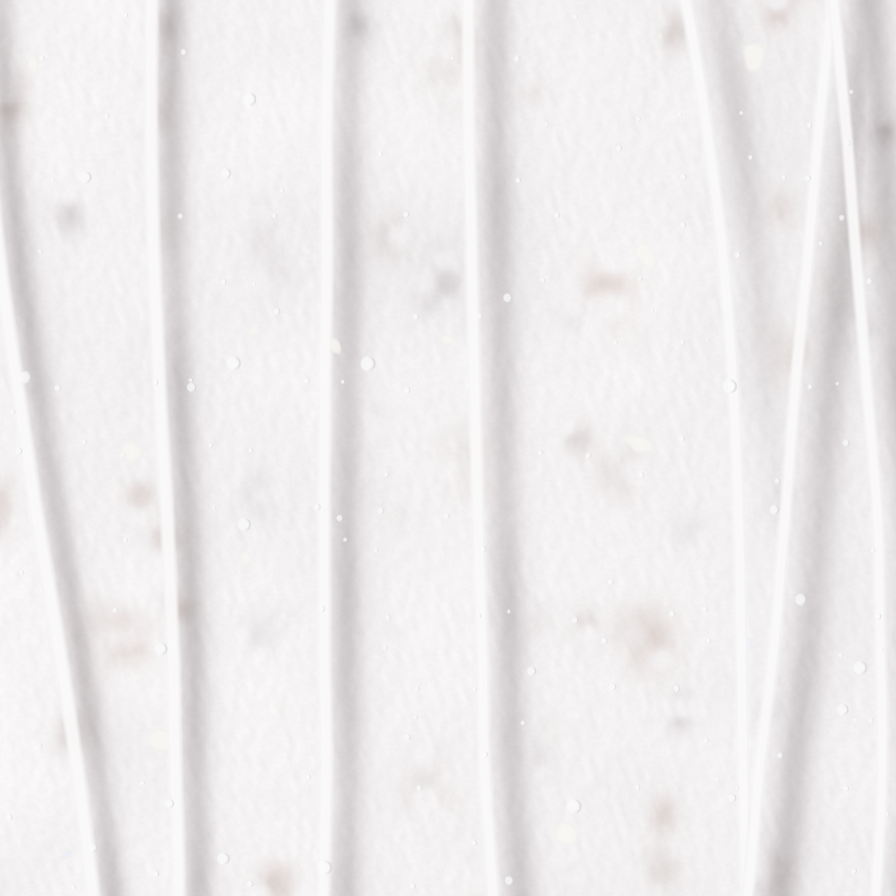
Write a WebGL 1 fragment shader that draws this texture.

```glsl
precision highp float;
// Seven pale glossy strands casting soft shadows on white, speckled handmade paper.
uniform vec2 u_resolution;

const vec3 PAPER = vec3(0.957, 0.947, 0.950);
const vec3 STRAND = vec3(0.984, 0.980, 0.979);
const vec3 FLAKE_WARM = vec3(0.975, 0.970, 0.955);
const vec3 FLAKE_COOL = vec3(0.935, 0.950, 0.980);
const vec3 SHADOW = vec3(0.158, 0.168, 0.168);     // light removed by a shadow
const vec3 SMUDGE_GREY = vec3(0.105, 0.110, 0.105);
const vec3 SMUDGE_BROWN = vec3(0.090, 0.125, 0.150);
const int STRANDS = 7;
const float STRAND_HALF = 0.0085;
const float SHADOW_WIDTH = 0.0145;
const float GRAIN = 0.022;
const float FLAKE_CELLS = 9.0;
const float FLAKE_CHANCE = 0.24;

float hash(vec2 p) {
  vec3 q = fract(p.xyx * 0.1031);
  q += dot(q, q.yzx + 33.33);
  return fract((q.x + q.y) * q.z);
}

vec2 hash2(vec2 p) { return vec2(hash(p + 17.3), hash(p + 71.9)); }

float noise(vec2 p) {
  vec2 i = floor(p), f = fract(p);
  f = f * f * (3.0 - 2.0 * f);
  return mix(mix(hash(i), hash(i + vec2(1, 0)), f.x),
             mix(hash(i + vec2(0, 1)), hash(i + vec2(1, 1)), f.x), f.y);
}

// Horizontal position of a strand at four even heights, bottom to top
vec4 strandKnots(int i) {
  if (i == 0) return vec4(0.102, 0.055, 0.004, -0.020);
  if (i == 1) return vec4(0.199, 0.190, 0.174, 0.170);
  if (i == 2) return vec4(0.360, 0.363, 0.363, 0.366);
  if (i == 3) return vec4(0.549, 0.535, 0.527, 0.523);
  if (i == 4) return vec4(0.832, 0.827, 0.811, 0.766);
  if (i == 5) return vec4(0.833, 0.868, 0.898, 0.928);
  return vec4(0.977, 0.982, 0.961, 0.930);
}

// Cubic through the four knots
float strandX(vec4 knots, float y) {
  float s = 3.0 * y, a = s - 1.0, b = s - 2.0, c = s - 3.0;
  return dot(knots, vec4(-a * b * c / 6.0, s * b * c / 2.0, -s * a * c / 2.0, s * a * b / 6.0));
}

// Fibrous paper relief, lit from the left
vec3 paper(vec2 uv) {
  vec2 q = vec2(uv.x + 0.35 * uv.y, uv.y - 0.35 * uv.x) * vec2(125.0, 75.0);
  float relief = noise(q) - noise(q + vec2(0.6, -0.3));
  float fine = noise(uv * 330.0) - 0.5;
  float mottle = noise(uv * 7.0) + 0.5 * noise(uv * 17.0) - 0.75;
  return PAPER + GRAIN * relief + 0.014 * fine + 0.022 * mottle + 0.010 * (0.5 - uv.x);
}

// Blurred stains at several scales
vec3 smudges(vec2 uv) {
  vec3 sum = vec3(0.0);
  for (int k = 0; k < 3; k++) {
    float cells = 5.0 + 2.0 * float(k);
    vec2 g = uv * cells + 0.37 * float(k), id = floor(g) + 40.0 * float(k);
    vec2 p = fract(g) - 0.5 - 0.3 * (hash2(id) - 0.5);
    float blot = exp(-dot(p * p, vec2(52.0, 30.0))) * smoothstep(0.1, 0.8, noise(uv * 38.0));
    vec3 tint = mix(SMUDGE_GREY, SMUDGE_BROWN, hash(id + 5.0));
    sum += tint * blot * smoothstep(0.55, 0.95, hash(id + 9.0));
  }
  return sum;
}

// Ragged translucent flakes
vec3 addFlakes(vec3 col, vec2 uv, float px) {
  vec2 g = uv * FLAKE_CELLS, id = floor(g);
  vec2 p = fract(g) - 0.5 - 0.4 * (hash2(id) - 0.5);
  float turn = 6.2832 * hash(id + 3.0), c = cos(turn), s = sin(turn);
  p = mat2(c, s, -s, c) * p * vec2(1.0, 1.0 + 1.3 * hash(id + 8.0));
  float d = length(p) - mix(0.06, 0.16, hash(id + 6.0)) + 0.11 * (noise(uv * 75.0) - 0.5);
  float soft = 0.02 + px * FLAKE_CELLS;
  float mask = (1.0 - smoothstep(-soft, soft, d)) * step(hash(id), FLAKE_CHANCE);
  vec3 tint = mix(FLAKE_WARM, FLAKE_COOL, step(0.8, hash(id + 12.0)));
  return mix(col, tint - 0.02 * smoothstep(-0.05, 0.0, d), 0.8 * mask);
}

// Bubbles with a bright core and a shaded right rim
vec3 addBubbles(vec3 col, vec2 uv, float cells, float radius, float chance, float px) {
  vec2 g = uv * cells, id = floor(g) + cells;
  vec2 p = (fract(g) - 0.5 - 0.6 * (hash2(id) - 0.5)) / cells;
  float r = radius * mix(0.5, 1.0, hash(id + 4.0)), d = length(p);
  float mask = (1.0 - smoothstep(r - px, r + px, d)) * step(hash(id), chance);
  float rim = smoothstep(0.5, 0.95, d / r) * smoothstep(-0.3, 1.0, p.x / r);
  return mix(col, vec3(0.985) - 0.16 * rim, 0.75 * mask);
}

void main() {
  vec2 uv = gl_FragCoord.xy / u_resolution;
  float px = 1.0 / min(u_resolution.x, u_resolution.y);
  float shade = 0.0, body = 0.0, edge = 0.0;

  // Gather strand coverage and cast shadows
  for (int i = 0; i < STRANDS; i++) {
    float k = float(i);
    float wobble = 0.004 * (noise(vec2(uv.y * 7.0, 9.0 * k + 2.0)) - 0.5);
    float d = uv.x - strandX(strandKnots(i), uv.y) - wobble;
    float halfWidth = STRAND_HALF * (1.0 - 0.03 * k);
    float lift = mix(0.023, 0.039, smoothstep(1.0, 5.0, k));
    float s = (d - lift) / (SHADOW_WIDTH * (1.0 + 0.06 * k));
    float strength = mix(0.7, 1.1, noise(vec2(uv.y * 9.0, 5.0 * k + 1.0)));
    strength *= i == 4 ? 0.65 * smoothstep(0.3, 0.9, uv.y) : 1.0;
    shade = max(shade, strength * (0.85 * exp(-s * s) + 0.15 * exp(-0.2 * s * s) * step(0.0, d)));
    float cover = 1.0 - smoothstep(halfWidth - 0.002 - px, halfWidth + 0.001 + px, abs(d));
    float rim = smoothstep(0.45, 1.0, abs(d) / halfWidth) * (d > 0.0 ? 1.0 : 0.6);
    edge = mix(edge, rim, cover);
    body = max(body, cover);
  }

  vec3 col = paper(uv) - smudges(uv) - SHADOW * shade;
  col = addFlakes(col, uv, px);
  col = mix(col, STRAND - 0.045 * edge, 0.92 * body);
  col = addBubbles(col, uv, 13.0, 0.0085, 0.13, px);
  col = addBubbles(col, uv, 27.0, 0.0036, 0.16, px);
  gl_FragColor = vec4(clamp(col, 0.0, 1.0), 1.0);
}
```
